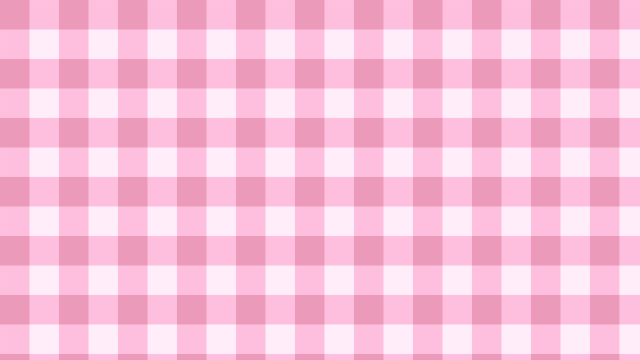
Reproduce this pattern procedurally as a Shadertoy shader.

```glsl
// Pink gingham: equal vertical and horizontal bands laid over a pale ground.
// Each axis is a repeated band with soft edges; the number of bands that
// overlap at a point picks the pale, middle or deep colour.

#define REPEATS_DOWN 6.102   // checks per canvas height, counted from the top
#define BAND_SHARE 0.5       // band width as a share of one repeat
#define EDGE_WIDTH 0.0035    // edge softness in canvas heights
#define PALE vec3(1.0, 0.928, 0.975)
#define MIDDLE vec3(0.992, 0.75, 0.868)
#define DEEP vec3(0.925, 0.602, 0.73)

// Coverage of the bands along both axes; each band starts on a whole number.
vec2 bandCoverage(vec2 cell, float edge) {
    vec2 fromCentre = abs(fract(cell - 0.5 * BAND_SHARE + 0.5) - 0.5);
    vec2 inside = 0.5 * BAND_SHARE - fromCentre;
    return smoothstep(-0.5 * edge, 0.5 * edge, inside);
}

void mainImage(out vec4 fragColor, in vec2 fragCoord) {
    // Canvas heights, measured from the top left corner.
    vec2 position = vec2(fragCoord.x, iResolution.y - fragCoord.y) / iResolution.y;

    // Edges never get thinner than one pixel.
    float edge = max(EDGE_WIDTH, 1.0 / iResolution.y) * REPEATS_DOWN;
    vec2 band = bandCoverage(position * REPEATS_DOWN, edge);

    // Weave: no band, one band, two bands.
    vec3 betweenRows = mix(PALE, MIDDLE, band.x);
    vec3 onRows = mix(MIDDLE, DEEP, band.x);
    fragColor = vec4(mix(betweenRows, onRows, band.y), 1.0);
}
```
